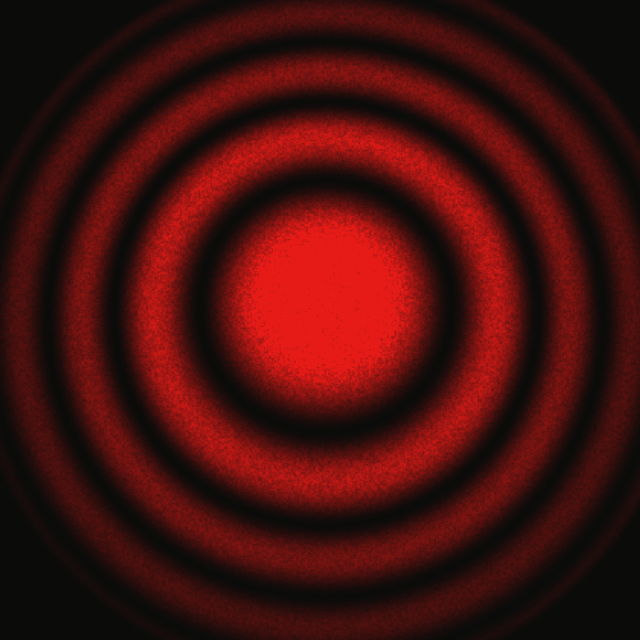
Reproduce this background procedurally as a three.js fragment shader.

```glsl
varying vec2 vUv;

const vec3 DARK = vec3(0.042, 0.045, 0.040);
const vec3 LASER_RED = vec3(0.90, 0.105, 0.09);

const vec2 RING_CENTER = vec2(0.509, 0.538);
const float CENTER_DRIFT = 0.085;   // outer rings sit slightly lower
const vec3 PHASE = vec3(-0.087, 15.5, -9.4); // fringe order over squared radius
const float FRINGE_SHAPE = 0.92;

const float PEAK = 1.17;
const float FALLOFF = 0.17;
const float VERTICAL_TILT = 0.22;

const vec2 APERTURE_CENTER = vec2(0.515, 0.497);
const float APERTURE_RADIUS = 0.558;
const float APERTURE_SOFTNESS = 0.011;

const float COARSE_GRAIN = 230.0;
const float FINE_GRAIN = 420.0;
const float GRAIN_STRENGTH = 0.55;
const float FLOOR_GRAIN = 0.015;

const float PI = 3.14159;

float hash(vec2 p) {
  vec3 q = fract(vec3(p.xyx) * 0.1031);
  q += dot(q, q.yzx + 33.33);
  return fract((q.x + q.y) * q.z);
}

float valueNoise(vec2 p) {
  vec2 cell = floor(p);
  vec2 f = fract(p);
  f = f * f * (3.0 - 2.0 * f);
  float low = mix(hash(cell), hash(cell + vec2(1.0, 0.0)), f.x);
  float high = mix(hash(cell + vec2(0.0, 1.0)), hash(cell + 1.0), f.x);
  return mix(low, high, f.y);
}

// Signed speckle with zero mean
float speckle(vec2 p) {
  float coarse = valueNoise(p * COARSE_GRAIN);
  float fine = valueNoise(p * FINE_GRAIN + 57.3);
  return 0.45 * coarse + 0.55 * fine - 0.5;
}

// Distance from a ring centre that drifts downward with radius
float ringRadius(vec2 p) {
  float r = length(p - RING_CENTER);
  for (int i = 0; i < 3; i++) {
    r = length(p - RING_CENTER + vec2(0.0, CENTER_DRIFT * r));
  }
  return r;
}

float fringes(float r) {
  float u = r * r;
  float order = PHASE.x + u * (PHASE.y + u * PHASE.z);
  float wave = 0.5 + 0.5 * cos(2.0 * PI * order);
  return pow(max(wave, 0.0), FRINGE_SHAPE);
}

void main() {
  float r = ringRadius(vUv);

  // Interference rings under a bell-shaped beam
  float beam = PEAK * exp(-r * r / FALLOFF);
  beam *= 1.0 + VERTICAL_TILT * (vUv.y - 0.5);
  float light = beam * fringes(r);

  // Round aperture
  float edge = length(vUv - APERTURE_CENTER) - APERTURE_RADIUS;
  light *= 1.0 - smoothstep(-APERTURE_SOFTNESS, APERTURE_SOFTNESS, edge);

  // Speckle, hidden where the sensor saturates
  float grain = speckle(vUv);
  light += light * grain * GRAIN_STRENGTH + grain * FLOOR_GRAIN;

  gl_FragColor = vec4(mix(DARK, LASER_RED, clamp(light, 0.0, 1.0)), 1.0);
}
```
